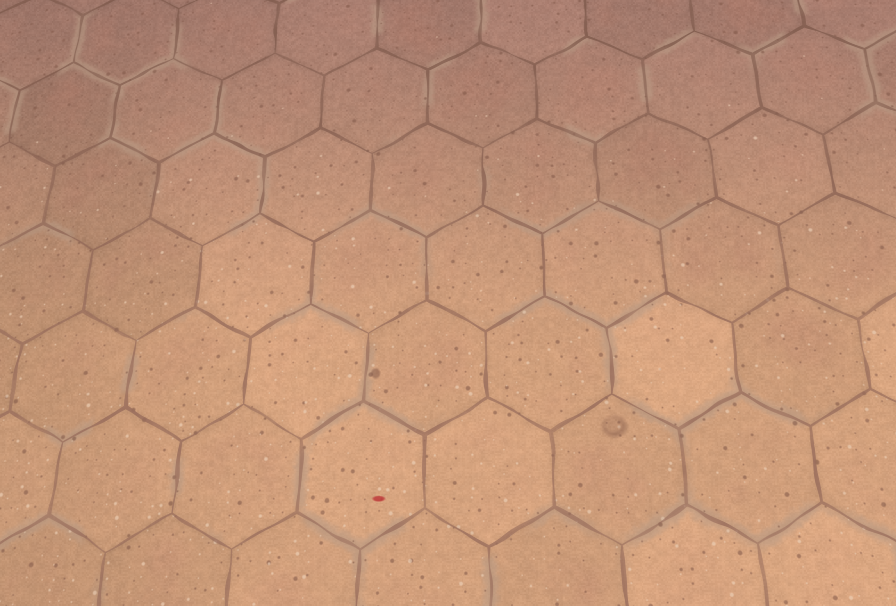
Give the GLSL for this texture, as a WebGL 2 fragment shader.

```glsl
#version 300 es
precision highp float;

uniform vec2 u_resolution;
out vec4 fragColor;

const vec2 LATTICE = vec2(1.0, 1.7320508);
const vec3 DUSK = vec3(0.645, 0.480, 0.430);
const vec3 SAND = vec3(0.838, 0.640, 0.495);
const vec3 ROSE = vec3(0.690, 0.475, 0.405);
const vec3 DUST = vec3(0.760, 0.635, 0.545);
const vec3 GROUT = vec3(0.540, 0.385, 0.325);
const vec3 PIT = vec3(0.500, 0.340, 0.280);
const vec3 CHIP = vec3(0.930, 0.820, 0.720);
const vec3 STAIN = vec3(0.740, 0.200, 0.210);

float hash(vec2 p) {
    return fract(sin(dot(p, vec2(127.1, 311.7))) * 43758.5453);
}

float noise(vec2 p) {
    vec2 i = floor(p), f = fract(p);
    f = f * f * (3.0 - 2.0 * f);
    return mix(mix(hash(i), hash(i + vec2(1, 0)), f.x),
               mix(hash(i + vec2(0, 1)), hash(i + 1.0), f.x), f.y);
}

float fbm(vec2 p) {
    float sum = 0.0, gain = 0.5;
    for (int i = 0; i < 4; i++) {
        sum += gain * noise(p);
        p = mat2(1.6, 1.2, -1.2, 1.6) * p + 7.3;
        gain *= 0.5;
    }
    return sum / 0.9375;
}

// Canvas point (y down) to floor plane, one tile wide per unit
vec2 toFloor(vec2 p) {
    mat3 view = mat3(0.1812, -0.0102, -0.0085,
                     -0.0302, 0.1323, -0.0410,
                     0.2365, 0.4587, 1.0);
    vec3 q = inverse(view) * vec3(p, 1.0);
    return q.xy / q.z * vec2(1.0, 0.8660254);
}

vec2 hexCentre(vec2 p) {
    vec2 a = round(p / LATTICE) * LATTICE;
    vec2 b = (round(p / LATTICE - 0.5) + 0.5) * LATTICE;
    return length(p - a) < length(p - b) ? a : b;
}

// Distance from a point inside the tile to its nearest side
float hexEdge(vec2 d) {
    d = abs(d);
    return 0.5 - max(d.x, dot(d, vec2(0.5, 0.8660254)));
}

// One randomly placed and sized dot per cell, present with the given chance
float specks(vec2 p, float density, float chance, float seed, float px) {
    vec2 g = p * density, cell = floor(g) + seed;
    vec2 centre = 0.25 + 0.5 * vec2(hash(cell), hash(cell + 19.7));
    float radius = mix(0.05, 0.17, pow(hash(cell + 41.3), 3.0));
    float dist = length(fract(g) - centre) - radius;
    float soft = px * density;
    return step(hash(cell + 73.9), chance) * (1.0 - smoothstep(-soft, soft, dist));
}

float blot(vec2 p, vec2 centre, vec2 size) {
    return 1.0 - smoothstep(0.6, 1.2, length((p - centre) / size));
}

void main() {
    vec2 p = gl_FragCoord.xy / u_resolution.y;
    p.y = 1.0 - p.y;
    vec2 plane = toFloor(p);
    float px = length(fwidth(plane)) * 0.7;

    // Slightly uneven hexagons
    vec2 wobble = vec2(noise(plane * 5.0), noise(plane * 5.0 + 31.0)) - 0.5;
    vec2 bent = plane + 0.025 * wobble;
    vec2 centre = hexCentre(bent);
    vec2 local = bent - centre;
    vec2 id = round(centre / vec2(0.5, 0.8660254));
    float edge = hexEdge(local);
    float tone = hash(id + 3.1);
    float cloud = fbm(plane * 2.6 + id * 5.7);
    float grain = fbm(plane * 22.0);

    // Clay: light falls off upward and toward the left side
    float light = smoothstep(-0.08, 0.65, p.y);
    vec3 colour = mix(DUSK, SAND, light);
    colour *= 1.0 - 0.08 * (1.0 - smoothstep(0.0, 0.45, p.x));
    float rosy = smoothstep(0.35, 0.75, cloud) * smoothstep(0.0, 0.3, edge);
    colour = mix(colour, ROSE, rosy * mix(0.10, 0.38, tone) * mix(1.2, 0.7, light));
    colour *= 1.0 + 0.07 * (0.5 - tone) + 0.06 * (cloud - 0.5) + 0.09 * (grain - 0.5);
    colour += 0.035 * (hash(floor(p * 340.0)) - 0.5);

    // Dusty rubbed rims on some sides
    float rub = smoothstep(0.52, 0.72, noise(plane * 2.3 + 11.0));
    rub *= 1.0 - smoothstep(0.02, 0.09, edge + 0.05 * (grain - 0.5));
    colour = mix(colour, DUST, rub * 0.55);

    // Pits and pale chips
    colour = mix(colour, PIT, 0.55 * specks(plane, 9.0, 0.35, 5.0, px));
    colour = mix(colour, CHIP, 0.65 * specks(plane, 11.0, 0.25 * light * light, 57.0, px));

    // Joints of varying width and depth
    float halfWidth = mix(0.004, 0.020, noise(plane * 7.0 + 4.0));
    float joint = 1.0 - smoothstep(halfWidth - px * 0.6, halfWidth + px * 0.6, edge);
    float depth = mix(0.40, 0.95, fbm(plane * 4.0 + 17.0));
    colour *= 1.0 - 0.07 * exp(-edge * 35.0);
    colour = mix(colour, GROUT * mix(0.92, 1.12, light), joint * depth);

    // Worn hollow, grey spot and small stain
    float hollow = blot(p, vec2(1.014, 0.704), vec2(0.022, 0.019));
    float inner = blot(p, vec2(1.012, 0.701), vec2(0.015, 0.013));
    colour = mix(colour, PIT, 0.45 * (hollow - 0.6 * inner));
    colour = mix(colour, PIT, 0.5 * blot(p, vec2(0.620, 0.616), vec2(0.008, 0.009)));
    colour = mix(colour, STAIN, 0.8 * blot(p, vec2(0.625, 0.823), vec2(0.011, 0.005)));

    fragColor = vec4(colour, 1.0);
}
```
